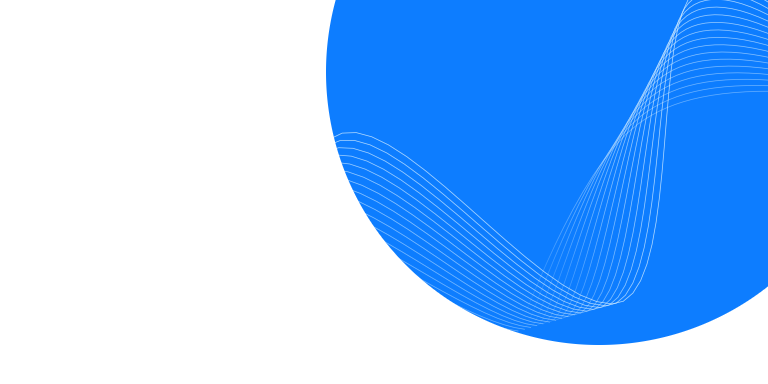
Write a Shadertoy shader that draws this background.

```glsl
// A large blue disc on white, crossed by a ribbon of fine pale lines.
// The ribbon blends two outer curves, each made of three joined cubic
// Beziers; every line between them is drawn by its distance to the pixel.

const float GRID_HEIGHT = 384.0;   // design units per canvas height
const vec2  DISC_CENTER = vec2(599.0, 312.0);
const float DISC_RADIUS = 273.0;
const int   LINE_COUNT = 16;
const int   CHORDS = 16;           // straight pieces per Bezier
const float HALF_WIDTH = 0.38;

const vec3 PAPER = vec3(1.0);
const vec3 BLUE = vec3(0.05, 0.49, 1.0);
const vec3 LINE_COLOR = vec3(0.85, 0.94, 1.0);

// Control points of the first and last line of the ribbon
const vec2 FIRST[10] = vec2[10](
    vec2(330, 245), vec2(390, 292), vec2(535, 80), vec2(612, 80),
    vec2(678, 80), vec2(654, 329), vec2(688, 384),
    vec2(705, 412), vec2(745, 404), vec2(800, 359));
const vec2 LAST[10] = vec2[10](
    vec2(300, 149), vec2(385, 109), vec2(470, 59), vec2(518, 53),
    vec2(520, 53), vec2(575, 214), vec2(638, 260),
    vec2(672, 285), vec2(720, 296), vec2(800, 292));

vec2 controlPoint(int index, float blend) {
    return mix(FIRST[index], LAST[index], blend);
}

vec2 bezier(vec2 a, vec2 b, vec2 c, vec2 d, float t) {
    float s = 1.0 - t;
    return s * s * s * a + 3.0 * s * t * (s * b + t * c) + t * t * t * d;
}

// Distance to a segment (x) and position along it (y)
vec2 segmentDistance(vec2 p, vec2 a, vec2 b) {
    vec2 ab = b - a;
    float h = clamp(dot(p - a, ab) / dot(ab, ab), 0.0, 1.0);
    return vec2(length(p - a - ab * h), h);
}

// Distance to a Bezier (x) and its parameter at the nearest point (y)
vec2 bezierDistance(vec2 p, vec2 a, vec2 b, vec2 c, vec2 d) {
    // Skip curves whose control box is far away
    vec2 low = min(min(a, b), min(c, d));
    vec2 high = max(max(a, b), max(c, d));
    vec2 outside = max(low - p, p - high);
    vec2 nearest = vec2(1e4, 0.0);
    if (max(outside.x, outside.y) > 4.0) return nearest;

    vec2 previous = a;
    for (int i = 1; i <= CHORDS; i++) {
        vec2 next = bezier(a, b, c, d, float(i) / float(CHORDS));
        vec2 hit = segmentDistance(p, previous, next);
        if (hit.x < nearest.x) {
            nearest = vec2(hit.x, (float(i - 1) + hit.y) / float(CHORDS));
        }
        previous = next;
    }
    return nearest;
}

// Smooth coverage of a stroke, dimmed when thinner than a pixel
float strokeCoverage(float dist, float halfWidth, float pixel) {
    float radius = max(halfWidth, 0.5 * pixel);
    float edge = smoothstep(radius - 0.5 * pixel, radius + 0.5 * pixel, dist);
    return halfWidth / radius * (1.0 - edge);
}

// One ribbon line; the rising part fades in more for later lines
float ribbonLine(vec2 p, float blend, float pixel) {
    float coverage = 0.0;
    for (int part = 0; part < 3; part++) {
        int k = part * 3;
        vec2 hit = bezierDistance(p, controlPoint(k, blend),
            controlPoint(k + 1, blend), controlPoint(k + 2, blend),
            controlPoint(k + 3, blend));
        float fade = part == 1 ? mix(1.0, smoothstep(0.1, 0.7, hit.y), blend) : 1.0;
        coverage = max(coverage, fade * strokeCoverage(hit.x, HALF_WIDTH, pixel));
    }
    return coverage * mix(0.8, 0.42, blend);
}

void mainImage(out vec4 fragColor, in vec2 fragCoord) {
    float pixel = GRID_HEIGHT / iResolution.y;
    vec2 p = fragCoord * pixel;

    // Disc
    float discEdge = length(p - DISC_CENTER) - DISC_RADIUS;
    float disc = clamp(0.5 - discEdge / pixel, 0.0, 1.0);
    vec3 color = BLUE;

    // Ribbon, drawn only within the disc
    if (disc > 0.0) {
        float gaps = 1.0;
        for (int i = 0; i < LINE_COUNT; i++) {
            float blend = float(i) / float(LINE_COUNT - 1);
            gaps *= 1.0 - ribbonLine(p, blend, pixel);
        }
        color = mix(LINE_COLOR, BLUE, gaps);
    }
    fragColor = vec4(mix(PAPER, color, disc), 1.0);
}
```
